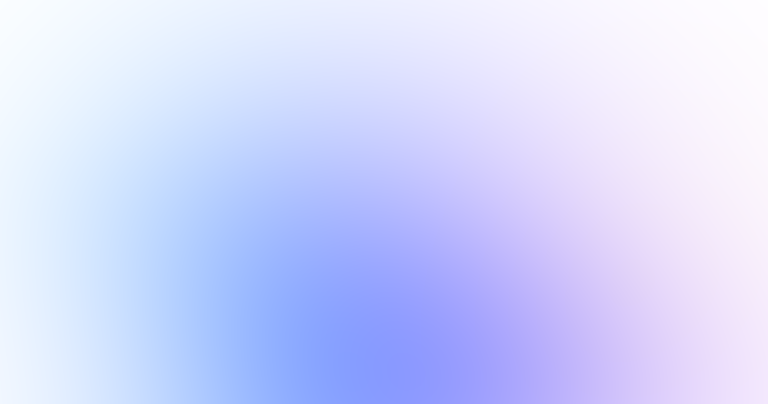
Write a WebGL 2 fragment shader that draws this background.

```glsl
#version 300 es
precision highp float;

uniform vec2 u_resolution;
out vec4 fragColor;

const vec3 PAPER = vec3(1.0);
const vec3 CYAN_INK = vec3(0.475, 0.0, 0.0);
const vec3 MAGENTA_INK = vec3(0.0, 0.40, 0.0);
const vec3 YELLOW_INK = vec3(0.0, 0.0, 0.022);

float bell(float offset, float width) {
    float t = offset / width;
    return exp(-t * t);
}

// Soft glow whose axis leans from its foot to its top.
// sides holds the left and right widths; rise holds the height centre and extent.
float leaningGlow(vec2 p, float foot, float top, vec2 sides, vec2 rise) {
    float offset = p.x - mix(foot, top, smoothstep(0.0, 0.65, p.y));
    float width = offset < 0.0 ? sides.x : sides.y;
    return bell(offset, width) * bell(p.y - rise.x, rise.y);
}

void main() {
    vec2 p = gl_FragCoord.xy / u_resolution;

    // Each glow absorbs one channel from the white ground
    float cyan = leaningGlow(p, 0.46, 0.375, vec2(0.315, 0.355), vec2(0.08, 0.69));
    float magenta = leaningGlow(p, 0.53, 0.465, vec2(0.335, 0.385), vec2(0.08, 0.67));
    float yellow = leaningGlow(p, 0.80, 0.84, vec2(0.17, 0.25), vec2(0.30, 0.42));

    vec3 color = PAPER - cyan * CYAN_INK - magenta * MAGENTA_INK - yellow * YELLOW_INK;
    fragColor = vec4(clamp(color, 0.0, 1.0), 1.0);
}
```
